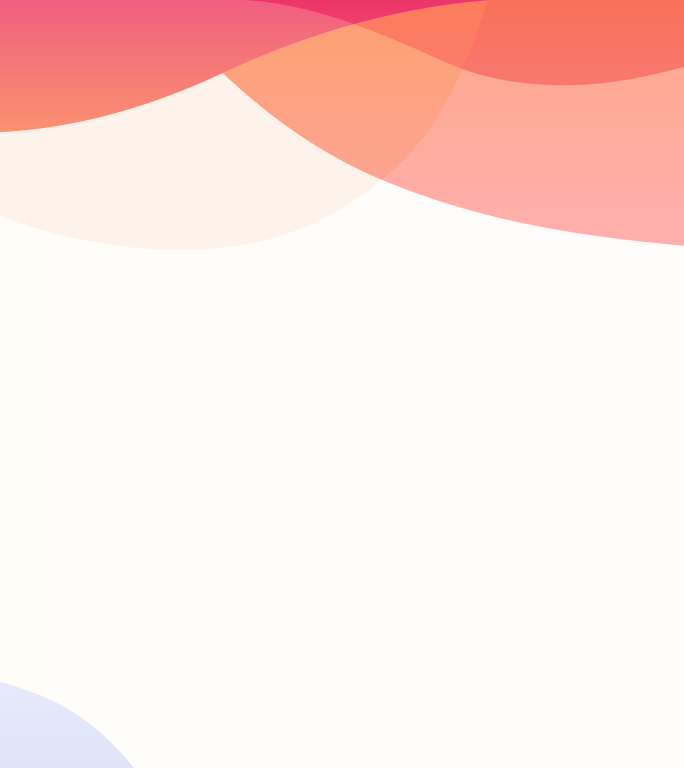
Reproduce this background procedurally as a WebGL 2 fragment shader.

```glsl
#version 300 es
precision highp float;

uniform vec2 u_resolution;
out vec4 fragColor;

// Hermite segment between knots (x, y, slope), straight beyond its ends
float segment(float x, vec3 a, vec3 b) {
    float w = b.x - a.x;
    float t = clamp((x - a.x) / w, 0.0, 1.0);
    float s = 1.0 - t;
    float y = a.y * s * s * (1.0 + 2.0 * t) + b.y * t * t * (3.0 - 2.0 * t)
            + w * t * s * (a.z * s - b.z * t);
    return y + a.z * min(x - a.x, 0.0) + b.z * max(x - b.x, 0.0);
}

float wave(float x, vec3 a, vec3 b, vec3 c) {
    return x < b.x ? segment(x, a, b) : segment(x, b, c);
}

float wave(float x, vec3 a, vec3 b, vec3 c, vec3 d) {
    return x < c.x ? wave(x, a, b, c) : segment(x, c, d);
}

// Smooth coverage of the positive side, one pixel wide
float cover(float d) {
    return clamp(0.5 + d / max(length(vec2(dFdx(d), dFdy(d))), 1e-6), 0.0, 1.0);
}

void main() {
    // Height units, with y measured down from the top
    vec2 p = vec2(gl_FragCoord.x, u_resolution.y - gl_FragCoord.y) / u_resolution.y;

    float cream = cover(wave(p.x, vec3(0.0, 0.281, 0.38), vec3(0.234, 0.3255, 0.0),
                             vec3(0.497, 0.234, -0.83), vec3(0.635, 0.0, -3.2)) - p.y);
    float peach = cover(wave(p.x, vec3(0.29, 0.095, 0.95), vec3(0.497, 0.234, 0.42),
                             vec3(0.891, 0.32, 0.09)) - p.y);
    float shade = cover(wave(p.x, vec3(0.319, 0.0, 0.06), vec3(0.573, 0.078, 0.46),
                             vec3(0.736, 0.111, 0.0), vec3(0.891, 0.087, -0.27)) - p.y);
    float pink = cover(wave(p.x, vec3(0.0, 0.172, -0.05), vec3(0.29, 0.095, -0.47),
                            vec3(0.638, 0.0, -0.08)) - p.y);
    float corner = cover(p.y - segment(p.x, vec3(0.0, 0.888, 0.27), vec3(0.1745, 1.0, 1.25)));

    // Warm white ground
    vec3 color = mix(vec3(1.0, 0.99, 0.973), vec3(1.0, 0.992, 0.988), smoothstep(0.0, 0.3, p.x));
    color = mix(color, vec3(0.995, 0.953, 0.92), cream);

    // Peach sweep, deeper where it crosses the cream wave
    float fall = clamp(p.y / 0.32, 0.0, 1.0);
    vec3 peachTone = mix(vec3(1.0, 0.655, 0.54), vec3(1.0, 0.686, 0.682), fall);
    vec3 overlapTone = mix(vec3(0.995, 0.63, 0.44), vec3(0.985, 0.645, 0.615), fall);
    color = mix(color, mix(peachTone, overlapTone, cream), peach);

    // Coral shade along the upper right
    float dip = clamp(p.y / 0.11, 0.0, 1.0);
    vec3 coral = mix(vec3(0.98, 0.44, 0.345), vec3(0.972, 0.47, 0.44), dip);
    vec3 lightCoral = mix(vec3(0.99, 0.485, 0.36), vec3(0.98, 0.49, 0.43), dip);
    color = mix(color, mix(coral, lightCoral, cream), shade * peach);

    // Pink wave, crimson under the shade
    vec3 pinkTone = mix(vec3(0.94, 0.37, 0.5), vec3(0.985, 0.57, 0.44), clamp(p.y / 0.172, 0.0, 1.0));
    vec3 crimson = mix(vec3(0.925, 0.21, 0.41), vec3(0.935, 0.25, 0.42), clamp(p.y / 0.032, 0.0, 1.0));
    color = mix(color, mix(pinkTone, crimson, shade), pink);

    // Pale blue corner
    vec3 blue = mix(vec3(0.905, 0.912, 0.985), vec3(0.875, 0.894, 0.976), (p.y - 0.888) / 0.112);
    color = mix(color, blue, corner);

    fragColor = vec4(color, 1.0);
}
```
